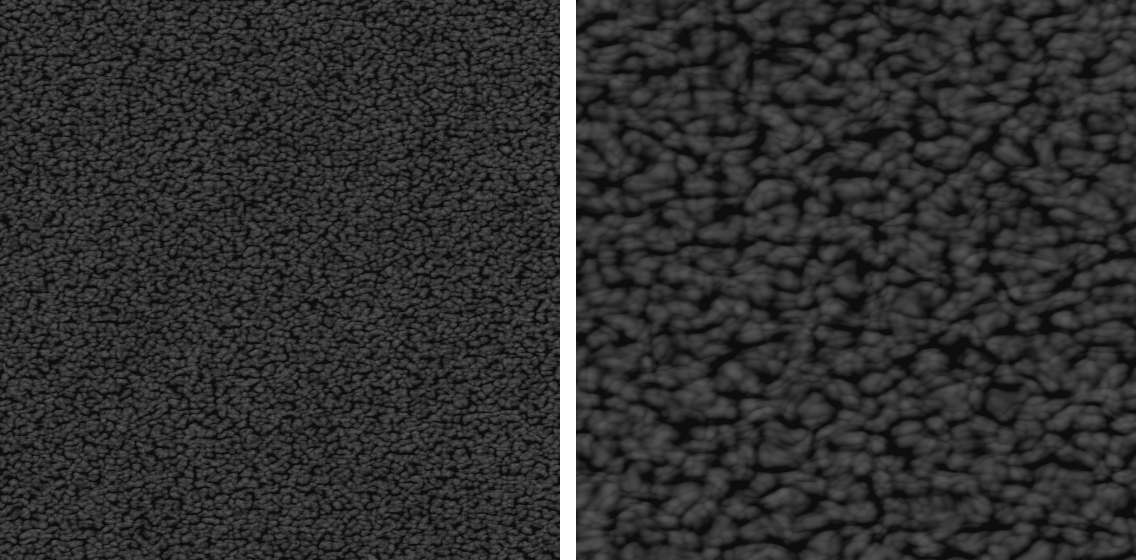
Left, the full canvas; right, a detail of the centre.
Write a WebGL 1 fragment shader that draws this texture.

```glsl
precision highp float;
// Fine charcoal pebbled surface: soft, slightly flattened grains lit from above.
// Scattered domes are blended by exponential weights, which yield both height
// and slope; a finer layer of domes and faint noise roughen the result.

uniform vec2 u_resolution;

const vec2 GRAIN_COUNT = vec2(86.0, 111.0);  // grains across and up the canvas
const float JITTER = 0.88;                   // scatter of grain centres
const float SHARPNESS = 7.5;                 // higher gives harder creases
const float LIFT = 0.22;                     // spread of grain heights
const vec2 LIGHT = vec2(-0.28, 0.96);        // direction towards the light
const float MEAN_HEIGHT = -0.10;
const float HEIGHT_TONE = 0.36;              // bright caps, dark creases
const float SLOPE_TONE = 0.165;              // bright upper, dark lower sides
const float DETAIL_SCALE = 1.9;
const float DETAIL_TONE = 0.35;
const float SPECK_COUNT = 230.0;
const float SPECK_TONE = 0.045;
const float PATCH_TONE = 0.02;
const float BASE_TONE = 0.208;
const float DARKEST = 0.05;
const float LIGHTEST = 0.40;

vec3 hash3(vec2 cell) {
  vec3 q = fract(cell.xyx * vec3(0.1031, 0.1030, 0.0973));
  q += dot(q, q.yxz + 33.33);
  return fract((q.xxy + q.yzz) * q.zyx);
}

// Smooth value noise, 0 to 1
float noise(vec2 p) {
  vec2 cell = floor(p);
  vec2 f = fract(p);
  f = f * f * (3.0 - 2.0 * f);
  float low = mix(hash3(cell).x, hash3(cell + vec2(1.0, 0.0)).x, f.x);
  float high = mix(hash3(cell + vec2(0.0, 1.0)).x, hash3(cell + 1.0).x, f.x);
  return mix(low, high, f.y);
}

// Shading of one layer of blended domes, centred near zero
float pebbles(vec2 p) {
  vec2 cell = floor(p);
  float total = 0.0;
  vec2 slope = vec2(0.0);
  for (int j = -1; j <= 1; j++) {
    for (int i = -1; i <= 1; i++) {
      vec2 id = cell + vec2(float(i), float(j));
      vec3 rnd = hash3(id + 17.0);
      vec2 away = p - id - 0.5 - JITTER * (rnd.xy - 0.5);
      float dome = LIFT * (rnd.z - 0.5) - dot(away, away);
      float weight = exp(SHARPNESS * dome);
      total += weight;
      slope += weight * away;
    }
  }
  float height = log(total) / SHARPNESS;
  return HEIGHT_TONE * (height - MEAN_HEIGHT)
       + SLOPE_TONE * dot(slope / total, LIGHT);
}

void main() {
  vec2 uv = gl_FragCoord.xy / u_resolution;
  vec2 p = uv * GRAIN_COUNT;

  // Bend the grid so that grains vary in size and shape
  vec2 bend = vec2(noise(p * 0.6 + 40.0), noise(p * 0.6 + 90.0)) - 0.5;
  p += 0.7 * bend;

  float tone = BASE_TONE + pebbles(p);
  tone += DETAIL_TONE * pebbles(p * DETAIL_SCALE + 211.0);

  // Fine specks and faint broad patches
  tone += SPECK_TONE * (noise(uv * SPECK_COUNT + 300.0) - 0.5);
  tone += PATCH_TONE * (noise(uv * 14.0 + 70.0) - 0.5);

  gl_FragColor = vec4(vec3(clamp(tone, DARKEST, LIGHTEST)), 1.0);
}
```
